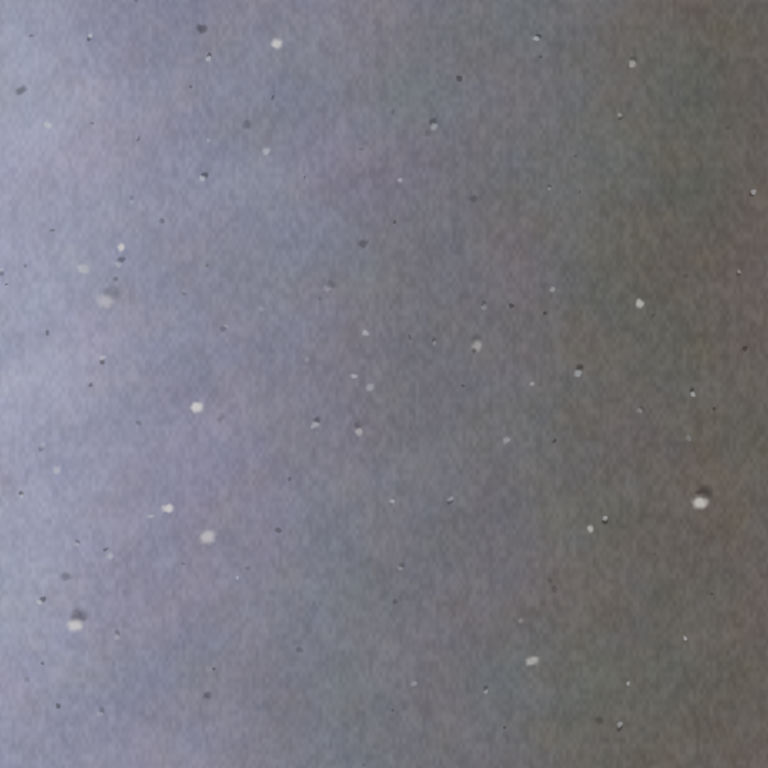
A Shadertoy shader for this texture:

```glsl
float hash(vec2 p) {
    return fract(sin(dot(p, vec2(127.1, 311.7))) * 43758.5453);
}

float noise(vec2 p) {
    vec2 i = floor(p), f = fract(p);
    f = f * f * (3.0 - 2.0 * f);
    return mix(mix(hash(i), hash(i + vec2(1, 0)), f.x),
               mix(hash(i + vec2(0, 1)), hash(i + vec2(1, 1)), f.x), f.y);
}

// Layered noise centred on zero
float fbm(vec2 p) {
    float sum = 0.0, amp = 0.5;
    for (int i = 0; i < 4; i++) {
        sum += amp * (noise(p) - 0.5);
        p = mat2(0.8, 0.6, -0.6, 0.8) * p * 2.03 + 17.3;
        amp *= 0.5;
    }
    return sum;
}

// Soft irregular chips scattered on a grid: x = chip, y = shadow beside it
vec2 chips(vec2 uv, float cells, float share, float minSize, float maxSize) {
    vec2 cover = vec2(0.0);
    vec2 home = floor(uv * cells);
    vec2 wobble = 0.003 * vec2(noise(uv * 190.0) - 0.5, noise(uv * 190.0 + 40.0) - 0.5);
    for (int y = -1; y <= 1; y++)
    for (int x = -1; x <= 1; x++) {
        vec2 id = home + vec2(x, y) + cells * 3.0;
        if (hash(id) > share) continue;
        vec2 centre = (id - cells * 3.0 + vec2(hash(id + 5.1), hash(id + 9.7))) / cells;
        float size = mix(minSize, maxSize, pow(hash(id + 2.3), 3.0));
        float strength = mix(0.35, 1.0, hash(id + 7.9));
        vec2 d = uv - centre + wobble;
        float angle = 1.2 * (hash(id + 3.7) - 0.3);
        d = mat2(cos(angle), -sin(angle), sin(angle), cos(angle)) * d;
        d.x *= mix(0.65, 1.2, hash(id + 4.4));
        float chip = strength * (1.0 - smoothstep(0.35, 1.4, length(d) / size));
        vec2 side = size * vec2(0.7, 1.2) * sign(hash(id + 6.2) - 0.3);
        float shade = strength * (1.0 - smoothstep(0.3, 1.5, length(d - side) / size));
        cover = max(cover, vec2(chip, shade * step(0.4, hash(id + 8.8))));
    }
    return cover;
}

void mainImage(out vec4 fragColor, in vec2 fragCoord) {
    vec2 uv = fragCoord / iResolution.xy;

    // Cool light on the left fading to warm shade on the right
    float t = uv.x - 0.13 * (uv.y - 0.5) + 0.13 * fbm(uv * 3.5 + 4.0);
    t += 0.16 * smoothstep(0.72, 1.05, uv.y) * (1.0 - smoothstep(0.1, 0.6, uv.x));
    t += 0.07 * smoothstep(0.35, 0.0, uv.y) * (1.0 - uv.x);
    vec3 color = mix(vec3(0.605, 0.615, 0.695), vec3(0.53, 0.53, 0.605), smoothstep(0.0, 0.29, t));
    color = mix(color, vec3(0.44, 0.44, 0.465), smoothstep(0.24, 0.64, t));
    color = mix(color, vec3(0.39, 0.375, 0.355), smoothstep(0.56, 0.92, t));

    // Slanted cloudy streaks and faint tints
    vec2 slant = mat2(0.91, -0.42, 0.42, 0.91) * uv;
    color += 0.06 * fbm(slant * vec2(5.0, 14.0)) * (1.2 - uv.x);
    color += 0.035 * fbm(uv * 16.0 + 8.0);
    color += vec3(0.03, -0.015, 0.01) * fbm(uv * 9.0 + 31.0);
    color += vec3(-0.02, 0.0, 0.04) * fbm(uv * 24.0 + 63.0);

    // Fine upright grain
    float grain = noise(uv * vec2(230.0, 140.0)) - 0.5;
    grain += 0.7 * (noise(uv * vec2(110.0, 75.0) + 20.0) - 0.5);
    color += 0.048 * grain;

    // Dark pits, then pale chips with their shadows
    float pits = chips(uv + 2.0, 17.0, 0.2, 0.0025, 0.006).x;
    color *= 1.0 - 0.3 * pits;
    vec2 small = chips(uv, 19.0, 0.16, 0.003, 0.0055);
    vec2 large = chips(uv + 5.0, 8.0, 0.2, 0.005, 0.0105);
    color *= 1.0 - 0.32 * max(small.y, large.y);
    color = mix(color, vec3(0.74, 0.75, 0.77), 0.65 * small.x);
    color = mix(color, vec3(0.83, 0.82, 0.8), 0.9 * large.x);

    fragColor = vec4(clamp(color, 0.0, 1.0), 1.0);
}
```
